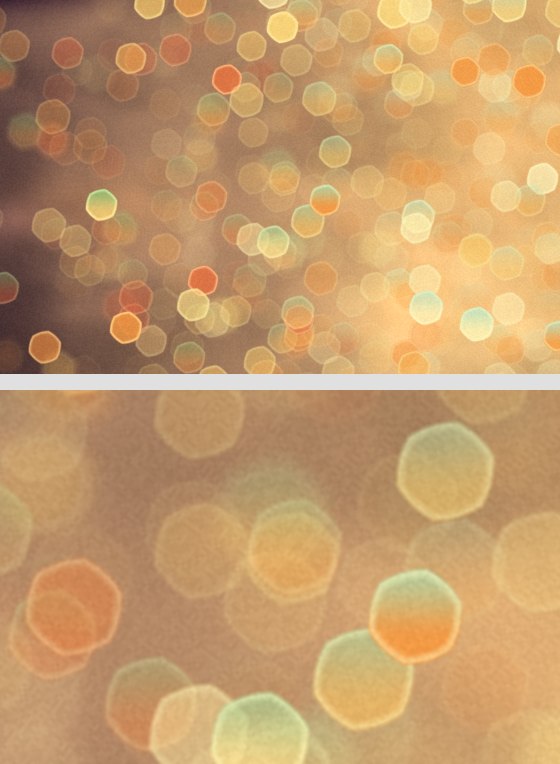
Top: the whole. Bottom: its middle third, enlarged.
Reproduce this background procedurally as a WebGL 1 fragment shader.

```glsl
precision highp float;
// Warm bokeh: rounded hexagonal light discs over a blurred brown-to-gold glow.
// Value noise mottles the backdrop; jittered grids scatter blurred, faint and
// bright discs, each with a thin rim and an optional green tint at its top.

uniform vec2 u_resolution;

const vec3 RED = vec3(0.92, 0.39, 0.23);
const vec3 ORANGE = vec3(0.96, 0.60, 0.26);
const vec3 YELLOW = vec3(0.98, 0.82, 0.43);
const vec3 CREAM = vec3(0.99, 0.96, 0.74);
const vec3 GREEN = vec3(0.48, 0.75, 0.46);
const vec3 AQUA = vec3(0.72, 0.88, 0.76);

float hash(vec2 p) {
  return fract(sin(dot(p, vec2(127.1, 311.7))) * 43758.5453);
}

float valueNoise(vec2 p) {
  vec2 cell = floor(p);
  vec2 f = fract(p);
  f = f * f * (3.0 - 2.0 * f);
  float low = mix(hash(cell), hash(cell + vec2(1.0, 0.0)), f.x);
  float high = mix(hash(cell + vec2(0.0, 1.0)), hash(cell + vec2(1.0)), f.x);
  return mix(low, high, f.y);
}

float fbm(vec2 p) {
  float sum = 0.0;
  float weight = 0.5;
  for (int i = 0; i < 3; i++) {
    sum += weight * valueNoise(p);
    p = mat2(1.6, 1.2, -1.2, 1.6) * p + vec2(17.3, 9.1);
    weight *= 0.5;
  }
  return sum;
}

// Soft blob of light, 1 at the centre.
float glow(vec2 p, vec2 centre, vec2 size) {
  vec2 d = (p - centre) / size;
  return exp(-dot(d, d));
}

// Radius of a slightly turned hexagon, blended with a circle to round it.
float roundedHex(vec2 p) {
  vec2 q = abs(mat2(0.974, 0.225, -0.225, 0.974) * p);
  float hexagon = max(q.x, 0.5 * q.x + 0.866 * q.y);
  return mix(hexagon, length(p), 0.55);
}

vec3 lightColour(float t) {
  vec3 c = mix(RED, ORANGE, smoothstep(0.16, 0.34, t));
  c = mix(c, YELLOW, smoothstep(0.38, 0.60, t));
  return mix(c, CREAM, smoothstep(0.58, 0.86, t));
}

vec3 backdrop(vec2 p, float across) {
  float mottle = fbm(p * vec2(4.5, 6.5) + 4.0) - 0.44;
  float t = across + 0.16 * mottle;
  vec3 c = mix(vec3(0.37, 0.26, 0.25), vec3(0.66, 0.50, 0.38), smoothstep(-0.08, 0.38, t));
  c = mix(c, vec3(0.87, 0.68, 0.44), smoothstep(0.38, 0.80, t));
  c += vec3(0.09, 0.10, 0.08) * glow(p, vec2(1.25, 0.10), vec2(0.32, 0.20));
  c += vec3(0.10, 0.06, 0.01) * glow(p, vec2(0.28, 0.45), vec2(0.25, 0.10));
  c += vec3(0.14, 0.09, 0.08) * glow(p, vec2(0.0, 0.41), vec2(0.14, 0.05));
  c -= vec3(0.10, 0.08, 0.06) * glow(p, vec2(0.15, 0.08), vec2(0.40, 0.16));
  c -= vec3(0.22, 0.19, 0.10) * glow(p, vec2(0.0, 1.02), vec2(0.50, 0.05));
  return c * (1.0 + 0.38 * mottle);
}

// Blends one scattered layer of discs over the base colour.
vec3 discLayer(vec3 base, vec2 p, float spacing, float seed,
               float density, vec2 opacityRange, float feather) {
  vec2 home = floor(p / spacing);
  for (int j = -1; j <= 1; j++) {
    for (int i = -1; i <= 1; i++) {
      vec2 cell = home + vec2(float(i), float(j));
      vec2 key = cell + seed;
      vec2 jitter = vec2(hash(key + 1.7), hash(key + 5.3)) - 0.5;
      vec2 centre = (cell + 0.5 + 0.95 * jitter) * spacing;
      float across = clamp(centre.x / 1.5, 0.0, 1.0);
      float present = step(hash(key + 9.1), density * mix(0.3, 1.0, smoothstep(0.0, 0.6, across)));

      float radius = mix(0.039, 0.046, hash(key + 13.9));
      vec2 q = p - centre;
      float d = roundedHex(q) - radius;
      float body = 1.0 - smoothstep(-feather, feather, d);
      float rim = body * smoothstep(-0.010, -0.002, d);

      vec3 colour = lightColour(0.66 * hash(key + 21.3) + 0.32 * across);
      float tint = step(0.68, hash(key + 27.7));
      float rise = smoothstep(-0.6, 1.0, q.y / radius);
      colour = mix(colour, mix(GREEN, AQUA, smoothstep(0.3, 0.8, across)), 0.8 * tint * rise);
      vec3 rimColour = mix(colour, CREAM, 0.5);

      float strength = hash(key + 33.1);
      float opacity = mix(opacityRange.x, opacityRange.y, pow(strength, 1.5));
      float alpha = present * opacity * (body * 0.88 + rim * 0.3);
      base = mix(base, mix(colour, rimColour, rim), min(alpha, 1.0));
    }
  }
  return base;
}

void main() {
  vec2 p = gl_FragCoord.xy / u_resolution.y;
  float pixel = 1.0 / u_resolution.y;
  float sharp = max(0.003, pixel);

  vec3 colour = backdrop(p, gl_FragCoord.x / u_resolution.x);
  // Blurred lights deep behind, then faint discs, then the bright ones.
  colour = discLayer(colour, p + 0.021, 0.125, 83.0, 0.60, vec2(0.08, 0.50), 0.020);
  for (int k = 0; k < 3; k++) {
    float n = float(k);
    vec2 shift = vec2(0.037, 0.053) * n;
    colour = discLayer(colour, p + shift, 0.115, 40.0 + 31.0 * n, 0.62, vec2(0.05, 0.42), sharp);
  }
  colour = discLayer(colour, p + 0.05, 0.165, 229.0, 0.60, vec2(0.30, 1.00), sharp);
  colour = discLayer(colour, p + 0.08, 0.180, 359.0, 0.55, vec2(0.45, 1.15), sharp);

  // Fine film grain, turned off the pixel axes.
  colour += 0.045 * (valueNoise(mat2(0.8, 0.6, -0.6, 0.8) * p * 310.0) - 0.5);
  gl_FragColor = vec4(clamp(colour, 0.0, 1.0), 1.0);
}
```
